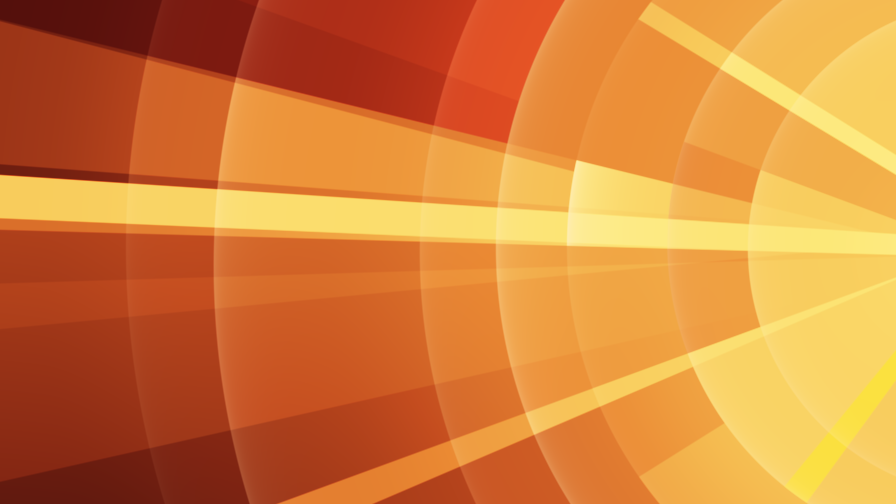
Give the GLSL for this background, as a Shadertoy shader.

```glsl
// Warm light fan: straight beams converge at the right, crossed by glowing arcs.
#define SOFT 0.0022          // edge softness, in canvas heights
#define STEP_SHARE 0.75      // share of a heat change that happens at the arc
#define LEAD 0.35            // distance over which the rest builds up
#define RIM_THIN 0.009       // width of the crisp rim
#define RIM_WIDE 0.055       // width of the soft rim
#define CORE vec2(1.9, 0.50) // point where the beams meet

const int ARCS = 7;
// Arc circles from the outside in: centre x, centre y, radius, rim strength
const vec4 arcs[ARCS] = vec4[ARCS](
    vec4(1.968, 0.509, 1.718, 0.16), vec4(2.021, 0.472, 1.597, 0.42),
    vec4(2.002, 0.498, 1.169, 0.24), vec4(1.933, 0.509, 0.949, 0.48),
    vec4(1.921, 0.509, 0.796, 0.65), vec4(1.944, 0.519, 0.620, 0.36),
    vec4(1.979, 0.507, 0.495, 0.30));

float depth[ARCS];  // signed distance inside each arc

float inside(float d) { return smoothstep(-SOFT, SOFT, d); }

// Coverage of the half plane below the line y = height + slope * x
float below(vec2 p, float height, float slope) {
    return inside((height + slope * p.x - p.y) / sqrt(1.0 + slope * slope));
}

// Heat of one beam: eight zones, parted by the arcs
float zones(vec4 outer, vec4 inner) {
    float heat = outer.x;
    for (int i = 0; i < ARCS; i++) {
        float next = i < 3 ? outer[i + 1] : inner[i - 3];
        float cover = mix(smoothstep(-LEAD, 0.0, depth[i]), inside(depth[i]), STEP_SHARE);
        heat = mix(heat, next, cover);
    }
    return heat;
}

// Maroon, red, orange, gold, yellow, cream
vec3 heatColor(float h) {
    vec3 c = mix(vec3(0.23, 0.05, 0.04), vec3(0.50, 0.14, 0.07), clamp(h * 5.0, 0.0, 1.0));
    c = mix(c, vec3(0.77, 0.30, 0.12), clamp(h * 5.0 - 1.0, 0.0, 1.0));
    c = mix(c, vec3(0.92, 0.54, 0.20), clamp(h * 5.0 - 2.0, 0.0, 1.0));
    c = mix(c, vec3(0.97, 0.78, 0.34), clamp(h * 5.0 - 3.0, 0.0, 1.0));
    c = mix(c, vec3(0.99, 0.91, 0.47), clamp(h * 5.0 - 4.0, 0.0, 1.0));
    return mix(c, vec3(1.0, 0.98, 0.82), clamp(h * 5.0 - 5.0, 0.0, 1.0));
}

void mainImage(out vec4 fragColor, in vec2 fragCoord) {
    vec2 p = fragCoord / iResolution.y;
    p.x *= 1.77778 * iResolution.y / iResolution.x;
    for (int i = 0; i < ARCS; i++)
        depth[i] = arcs[i].z - length(p - arcs[i].xy);
    float leftFade = 1.0 - smoothstep(0.2, 1.7, p.x);

    // Upper right fan, with its narrow bright beam
    float fan = zones(vec4(0.6), vec4(0.6, 0.64, 0.73, 0.83));
    float ray = zones(vec4(0.7), vec4(0.7, 0.74, 0.98, 1.0));
    fan = mix(fan, ray, below(p, 1.802, -0.624));

    // Dark upper sector
    float upper = zones(vec4(0.09, 0.17, 0.29, 0.42), vec4(0.57, 0.60, 0.65, 0.70));
    upper -= 0.035 * below(p, 1.17, -0.36) * (1.0 - inside(depth[3]));
    float upperMask = max(below(p, 1.727, -0.604), 1.0 - inside(depth[4]));
    float heat = mix(fan, upper, upperMask);
    float wedge = zones(vec4(0.55), vec4(0.55, 0.55, 0.54, 0.82));
    heat = mix(heat, wedge, below(p, 1.221, -0.37) * inside(depth[5]));

    // Orange sector above the main beam, edged by thin shaded strips
    float overBeam = below(p, 0.961, -0.244);
    float orange = zones(vec4(0.28, 0.43, 0.63, 0.65), vec4(0.73, 0.93, 0.70, 0.86));
    orange += 0.08 * exp(-abs(depth[4]) / 0.08) * inside(depth[4]);
    orange -= 0.13 * (1.0 - below(p, 0.958, -0.262)) * (1.0 - inside(depth[4]));
    orange -= 0.14 * below(p, 0.674, -0.075) * leftFade;
    heat = mix(heat, orange, overBeam);

    // Main beam
    float beam = zones(vec4(0.83, 0.86, 0.93, 0.93), vec4(0.95, 1.04, 0.97, 0.98));
    beam -= 0.32 * below(p, 0.567, -0.043) * leftFade;
    heat = mix(heat, beam, below(p, 0.653, -0.066));

    // Broad lower sector with faint inner bands
    float underBeam = below(p, 0.544, -0.028);
    float lower = zones(vec4(0.29, 0.32, 0.44, 0.53), vec4(0.65, 0.69, 0.61, 0.82));
    float band = below(p, 0.4375, 0.03) - below(p, 0.347, 0.095);
    lower += 0.04 * band + 0.25 * (p.y - 0.36) * leftFade;
    lower -= 0.09 * below(p, 0.044, 0.224) * leftFade;
    heat = mix(heat, lower, underBeam);

    // Pale slanting beam
    float slant = zones(vec4(0.5, 0.5, 0.56, 0.62), vec4(0.76, 0.82, 0.93, 0.95));
    heat = mix(heat, slant, below(p, -0.201, 0.366));

    // Lower right fan and its yellow ray
    float foot = zones(vec4(0.2, 0.25, 0.31, 0.40), vec4(0.50, 0.57, 0.86, 0.87));
    foot += 0.09 * below(p, -0.741, 0.627) * inside(depth[4]) * (1.0 - inside(depth[5]));
    heat = mix(heat, foot, below(p, -0.317, 0.4286));
    float rayTop = below(p, -1.867, 1.222);
    float rayEnd = below(p, -2.19, 1.37);
    heat = mix(heat, mix(0.94, 0.82, rayEnd), rayTop * inside(depth[5]));

    // Colour, with redder shade in the upper sector and a purer yellow ray
    heat += 0.07 * exp(-length(p - CORE) / 0.2);
    vec3 color = heatColor(heat);
    float redShade = upperMask * (1.0 - overBeam) * (1.0 - inside(depth[3]));
    color *= mix(vec3(1.0), vec3(1.08, 0.82, 0.95), redShade);
    color.b *= 1.0 - 0.45 * (rayTop - rayEnd) * inside(depth[5]);

    // Glowing rims just inside the arcs, strongest on bright beams
    for (int i = 0; i < ARCS; i++) {
        float d = max(depth[i], 0.0);
        float rim = 0.5 * exp(-d / RIM_THIN) + 0.5 * exp(-d / RIM_WIDE);
        float strength = arcs[i].w * (0.25 + 0.75 * color.g);
        if (i == 4) strength *= mix(0.18, 1.3, overBeam * (1.0 - underBeam));
        color = mix(color, vec3(1.0, 0.93, 0.75), rim * strength * inside(depth[i]));
    }
    fragColor = vec4(clamp(color, 0.0, 1.0), 1.0);
}
```
